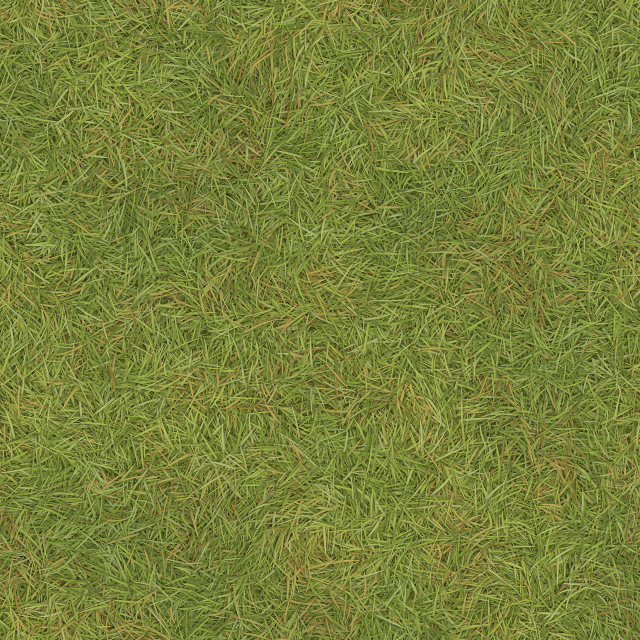
Give the GLSL for this texture, as a three.js fragment shader.

```glsl
varying vec2 vUv;

const int LAYERS = 38;
const float CELLS = 30.0;        // grid cells across the canvas
const float EDGE = 0.027;        // edge softness, in cells
const float SHADOW = 0.15;
const float EXPOSURE = 1.10;

const vec3 SOIL  = vec3(0.33, 0.34, 0.12);
const vec3 DEEP  = vec3(0.40, 0.46, 0.18);
const vec3 LEAF  = vec3(0.48, 0.55, 0.22);
const vec3 FRESH = vec3(0.57, 0.63, 0.27);
const vec3 PALE  = vec3(0.60, 0.65, 0.37);
const vec3 STRAW = vec3(0.64, 0.58, 0.29);
const vec3 RUST  = vec3(0.53, 0.45, 0.21);

// Four random values from a cell, without sine
vec4 hash4(vec2 p) {
  vec4 q = fract(p.xyxy * vec4(0.1031, 0.1030, 0.0973, 0.1099));
  q += dot(q, q.wzxy + 33.33);
  return fract((q.xxyz + q.yzzw) * q.zywx);
}

float valueNoise(vec2 p) {
  vec2 cell = floor(p);
  vec2 f = fract(p);
  f = f * f * (3.0 - 2.0 * f);
  float low = mix(hash4(cell).x, hash4(cell + vec2(1.0, 0.0)).x, f.x);
  float high = mix(hash4(cell + vec2(0.0, 1.0)).x, hash4(cell + 1.0).x, f.x);
  return mix(low, high, f.y);
}

// Living greens, with straw and rust more common in dry patches
vec3 bladeColour(float pick, float dryPick, float dryness) {
  vec3 colour = mix(DEEP, LEAF, smoothstep(0.08, 0.30, pick));
  colour = mix(colour, FRESH, smoothstep(0.45, 0.62, pick));
  colour = mix(colour, PALE, smoothstep(0.76, 0.86, pick));
  colour = mix(colour, STRAW, step(dryPick, dryness));
  return mix(colour, RUST, step(dryPick, dryness * 0.25));
}

// Position in blade space: x runs -1 to 1 from root to tip, y is across
vec2 bladeSpace(vec2 offset, float angle, float halfLength, float bend) {
  vec2 dir = vec2(cos(angle), sin(angle));
  float along = dot(offset, dir) / halfLength;
  float across = dot(offset, vec2(-dir.y, dir.x));
  return vec2(along, across - bend * (along * along - 0.4));
}

float taperedWidth(float along, float width) {
  float t = clamp(along * 0.5 + 0.5, 0.0, 1.0);
  return width * (1.0 - 0.85 * t * t * t);
}

// Paint one blade with its soft shadow over what lies below
vec3 paintBlade(vec3 under, vec2 b, float width, vec3 colour) {
  float halfWidth = taperedWidth(b.x, width);
  float ends = 1.0 - smoothstep(0.82, 1.0, abs(b.x));
  float shade = ends * (1.0 - smoothstep(0.0, width * 3.0, abs(b.y + 0.03)));
  float cover = ends * (1.0 - smoothstep(halfWidth - EDGE, halfWidth + EDGE, abs(b.y)));
  float rootToTip = mix(0.88, 1.05, b.x * 0.5 + 0.5);
  float crease = 1.0 + 0.07 * clamp(b.y / width, -1.0, 1.0);
  return mix(under * (1.0 - SHADOW * shade), colour * rootToTip * crease, cover);
}

// One sheet of blades, one per cell, leaning with the local tuft
vec3 paintLayer(vec3 under, vec2 uv, float layer, float light) {
  vec2 shift = hash4(vec2(layer, 7.0)).xy;
  vec2 seed = vec2(53.0, 91.0) * (layer + 1.0);
  vec2 grid = uv * CELLS + shift;
  vec2 home = floor(grid);
  vec3 colour = under;
  for (int j = -1; j <= 1; j++) {
    for (int i = -1; i <= 1; i++) {
      vec2 cell = home + vec2(float(i), float(j));
      vec4 place = hash4(cell + seed);
      vec4 look = hash4(cell + seed + 417.0);
      vec2 centre = cell + place.xy;
      vec2 spot = (centre - shift) / CELLS + 2.0;
      float angle = 9.0 * valueNoise(spot * 9.0) + 2.0 * (place.z - 0.5);
      float halfLength = mix(0.35, 0.90, place.w);
      float bend = 0.16 * (look.x - 0.5);
      float width = mix(0.030, 0.058, look.y * look.y);
      float dryness = 0.05 + 0.28 * smoothstep(0.3, 0.9, valueNoise(spot * 13.0 + 40.0));
      vec3 tint = bladeColour(look.z, look.w, dryness) * light;
      vec2 b = bladeSpace(grid - centre, angle, halfLength, bend);
      colour = paintBlade(colour, b, width, tint);
    }
  }
  return colour;
}

void main() {
  vec3 colour = SOIL * mix(0.85, 1.15, valueNoise(vUv * 60.0 + 5.0));

  // Lower sheets are dimmer, upper ones catch the light
  for (int k = 0; k < LAYERS; k++) {
    float height = float(k) / float(LAYERS - 1);
    colour = paintLayer(colour, vUv, float(k), EXPOSURE * mix(0.84, 1.05, height));
  }

  // Gentle tone drift between patches of turf
  float drift = valueNoise(vUv * 6.0 + 20.0) - 0.5;
  colour *= 1.0 + vec3(0.14, 0.10, 0.08) * drift;
  gl_FragColor = vec4(colour, 1.0);
}
```
